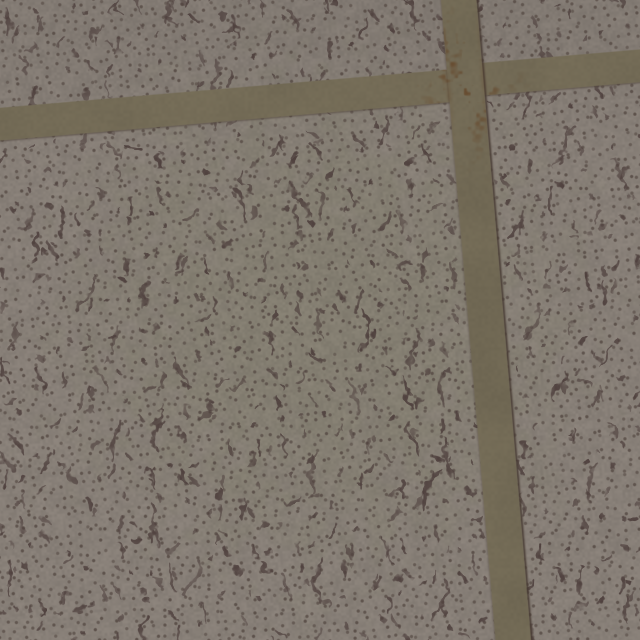
Give the GLSL for this texture, as a Shadertoy shader.

```glsl
// Fissured, pin-holed acoustic ceiling tiles behind a tilted T-bar grid with rust at its joint.

const vec2  JOINT = vec2(0.728, 0.868);    // where the two bars cross
const float TILT = 0.085;                  // rotation of the grid, radians
const vec2  BAR_HALF = vec2(0.0277, 0.0255); // half widths: upright bar, cross bar
const float CROSS_STEP = 0.006;            // rise of the cross bar right of the joint
const float HOLE_CELLS = 64.0;
const float HOLE_RADIUS = 0.0025;
const float LONG_CELLS = 12.0;
const float SHORT_CELLS = 25.0;
const float FISSURE_WIDTH = 0.0029;
const float SOFTNESS = 0.0007;
const float GRAIN = 0.075;                 // brightness speckle of the tile face

const vec3 TILE = vec3(0.530, 0.498, 0.468);
const vec3 TILE_WARM = vec3(0.516, 0.494, 0.443);
const vec3 HOLE = vec3(0.345, 0.300, 0.275);
const vec3 FISSURE = vec3(0.305, 0.248, 0.238);
const vec3 BAR = vec3(0.445, 0.413, 0.332);
const vec3 SHADOW = vec3(0.275, 0.225, 0.195);
const vec3 RUST = vec3(0.390, 0.265, 0.150);

vec2 hash2(vec2 p) {
    vec3 q = fract(p.xyx * vec3(0.1031, 0.1030, 0.0973));
    q += dot(q, q.yzx + 33.33);
    return fract((q.xx + q.yz) * q.zy);
}

float noise(vec2 p) {
    vec2 i = floor(p), f = fract(p);
    f = f * f * (3.0 - 2.0 * f);
    return mix(mix(hash2(i).x, hash2(i + vec2(1, 0)).x, f.x),
               mix(hash2(i + vec2(0, 1)).x, hash2(i + vec2(1, 1)).x, f.x), f.y);
}

mat2 rotation(float a) {
    return mat2(cos(a), -sin(a), sin(a), cos(a));
}

// Coverage of a shape from its signed distance
float cover(float d) {
    float soft = SOFTNESS + 0.5 / iResolution.y;
    return 1.0 - smoothstep(-soft, soft, d);
}

// Jittered grid of small round holes
float holes(vec2 p) {
    vec2 cell = floor(p * HOLE_CELLS);
    float ink = 0.0;
    for (int y = -1; y <= 1; y++)
    for (int x = -1; x <= 1; x++) {
        vec2 id = cell + vec2(x, y);
        vec2 center = (id + 0.5 + 0.8 * (hash2(id + 211.0) - 0.5)) / HOLE_CELLS;
        vec2 r = hash2(id + 307.0);
        float strength = step(r.x, 0.92) * mix(0.65, 1.0, r.y);
        ink = max(ink, strength * cover(length(p - center) - HOLE_RADIUS));
    }
    return ink;
}

// Scattered crooked cracks, one per cell, mostly upright
float fissures(vec2 p, float cells, vec2 halfRange, float spread, float seed) {
    vec2 cell = floor(p * cells);
    float wobble = (noise(p * 85.0 + seed) - 0.5) * 0.010 + (noise(p * 210.0 + seed) - 0.5) * 0.004;
    float grain = noise(p * 140.0 + seed + 40.0);
    float ink = 0.0;
    for (int y = -1; y <= 1; y++)
    for (int x = -1; x <= 1; x++) {
        vec2 id = cell + vec2(x, y) + seed;
        vec2 shape = hash2(id + 17.0), look = hash2(id + 59.0);
        vec2 center = (id - seed + hash2(id)) / cells;
        vec2 q = rotation((shape.x - 0.55) * spread) * (p - center);
        float halfLength = mix(halfRange.x, halfRange.y, shape.y * shape.y);
        q.x += wobble + 0.12 * halfLength * sin(q.y * 85.0 + 6.28 * look.x);
        float along = abs(q.y) / halfLength;
        float width = FISSURE_WIDTH * (0.45 + grain) * mix(1.15, 0.7, min(along, 1.0));
        float d = length(vec2(q.x, max(abs(q.y) - halfLength, 0.0))) - width;
        float strength = mix(0.6, 1.0, look.y) * mix(0.65, 1.0, grain);
        ink = max(ink, strength * cover(d));
    }
    return ink;
}

// Thin line of shade centred on d = 0
float seam(float d, float width) {
    return exp(-d * d / (width * width));
}

void mainImage(out vec4 fragColor, in vec2 fragCoord) {
    vec2 uv = fragCoord / iResolution.xy;
    vec2 p = rotation(TILT) * (uv - JOINT);   // grid frame, joint at zero
    vec2 face = p + 3.0;

    // Tile face: warm tint in the middle, cloudy tone and fine speckle
    float warm = 1.0 - smoothstep(0.1, 0.5, length(uv - 0.5) + 0.25 * (noise(face * 45.0) - 0.5));
    vec3 color = mix(TILE, TILE_WARM, warm);
    float speckle = noise(face * 240.0) - 0.5 + 0.5 * (noise(face * 60.0 + 7.0) - 0.5);
    color *= 1.0 + GRAIN * speckle - 0.04 * smoothstep(0.7, 1.0, uv.y);
    color = mix(color, HOLE, 0.9 * holes(face));
    color = mix(color, FISSURE, fissures(face, LONG_CELLS, vec2(0.010, 0.036), 0.9, 5.0));
    color = mix(color, FISSURE, fissures(face, SHORT_CELLS, vec2(0.002, 0.013), 2.2, 83.0));

    // Bars: the upright one lies over the cross bar
    float across = p.y - CROSS_STEP * step(0.0, p.x);
    float upright = abs(p.x) - BAR_HALF.x;
    float level = abs(across) - BAR_HALF.y;
    vec3 paint = BAR * (1.0 + 0.05 * (noise(uv * 16.0) - 0.5) + 0.04 * (noise(uv * 200.0) - 0.5));
    color = mix(color, SHADOW, 0.45 * seam(across + BAR_HALF.y, 0.0024));
    color = mix(color, paint * 1.015, cover(level));
    color = mix(color, SHADOW, 0.8 * seam(p.x - BAR_HALF.x - 0.001, 0.0026));
    color = mix(color, SHADOW, 0.25 * seam(p.x + BAR_HALF.x, 0.0022));
    color = mix(color, paint, cover(upright));

    // Rust blooms near the joint, heaviest along the seams
    vec2 reach = p * vec2(17.0, 12.0);
    float patches = smoothstep(0.56, 0.9, 0.6 * noise(uv * vec2(75.0, 42.0) + 9.0) + 0.4 * noise(uv * 150.0));
    float rust = exp(-dot(reach, reach)) * (patches + 0.4 * seam(upright, 0.004) * noise(uv * 60.0));
    color = mix(color, RUST, clamp(rust, 0.0, 0.75) * cover(min(upright, level)));

    fragColor = vec4(color, 1.0);
}
```
